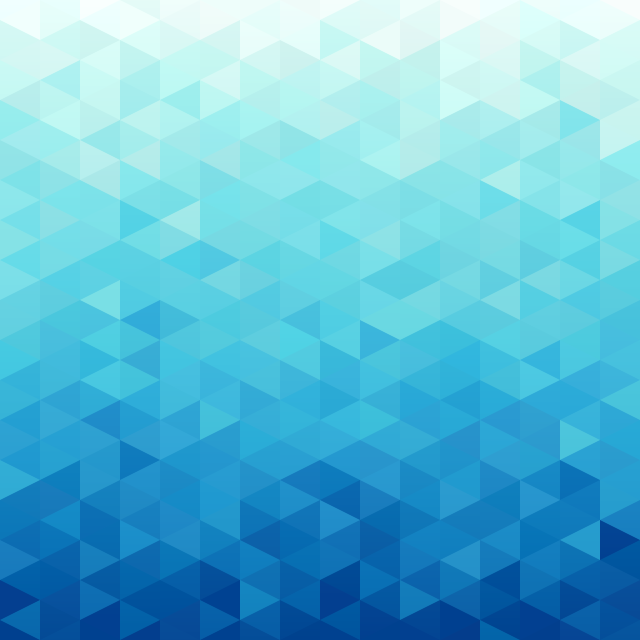
Write a Shadertoy shader that draws this background.

```glsl
// A mosaic of triangles with upright edges, fading from icy white at the top
// to deep blue at the bottom. Each triangle samples a vertical colour ramp at
// its centroid, displaced by soft gradient noise and a per-triangle hash.

const float COLUMNS = 16.0;       // triangle columns per canvas height
const float PATCH_SCALE = 0.38;   // frequency of the broad tonal patches
const float PATCH_SHIFT = 0.075;  // ramp displacement by patches
const float CELL_SHIFT = 0.115;   // ramp displacement by single triangles
const float ACCENT_SHIFT = 0.085; // extra displacement of rare triangles
const float ACCENT_SHARE = 0.07;  // share of light, and of dark, accents
const float TINT_AMOUNT = 0.035;  // hue and brightness variation
const float INNER_FADE = 0.25;    // ramp slope kept inside each triangle
const int SAMPLES = 3;            // antialiasing grid side

const int STOPS = 9;
const vec3 RAMP[STOPS] = vec3[STOPS](
    vec3(0.95, 1.00, 0.99),
    vec3(0.77, 0.96, 0.94),
    vec3(0.58, 0.91, 0.92),
    vec3(0.45, 0.86, 0.90),
    vec3(0.31, 0.80, 0.88),
    vec3(0.20, 0.69, 0.85),
    vec3(0.13, 0.58, 0.80),
    vec3(0.04, 0.43, 0.70),
    vec3(0.00, 0.25, 0.56));

// Three independent values in 0..1 for a cell
vec3 hash3(vec2 p) {
    vec3 q = fract(p.xyx * vec3(0.1031, 0.1030, 0.0973));
    q += dot(q, q.yxz + 33.33);
    return fract((q.xxy + q.yzz) * q.zyx);
}

float cornerSlope(vec2 corner, vec2 offset) {
    float angle = 6.28319 * hash3(corner + 71.0).x;
    return dot(vec2(cos(angle), sin(angle)), offset);
}

float gradientNoise(vec2 p) {
    vec2 cell = floor(p), f = fract(p);
    vec2 blend = f * f * f * (f * (f * 6.0 - 15.0) + 10.0);
    float low = mix(cornerSlope(cell, f),
                    cornerSlope(cell + vec2(1, 0), f - vec2(1, 0)), blend.x);
    float high = mix(cornerSlope(cell + vec2(0, 1), f - vec2(0, 1)),
                     cornerSlope(cell + vec2(1, 1), f - vec2(1, 1)), blend.x);
    return mix(low, high, blend.y);
}

// Colour at a depth of 0 (top) to 1 (bottom)
vec3 rampColor(float depth) {
    float t = clamp(depth, 0.0, 1.0) * float(STOPS - 1);
    int stop = min(int(t), STOPS - 2);
    return mix(RAMP[stop], RAMP[stop + 1], t - float(stop));
}

// p.x runs right and p.y runs down, both in canvas heights
vec3 mosaic(vec2 p) {
    // Alternate columns are staggered by half a triangle
    vec2 g = p * COLUMNS;
    float column = floor(g.x);
    float across = g.x - column;
    float stagger = 0.5 * (1.0 - mod(column, 2.0));
    float down = g.y + stagger;

    // Two families of diagonals split the column into triangles
    float row = floor(down - 0.5 * across) + floor(down + 0.5 * across);
    float centerY = 0.5 * (row + 1.0) - stagger;
    vec2 center = vec2(column + 0.5, centerY);

    // Displace the sampled depth; the pale top stays calmer
    vec3 random = hash3(vec2(column, row) + 17.0);
    float accent = step(1.0 - ACCENT_SHARE, random.y) - step(random.y, ACCENT_SHARE);
    float shift = PATCH_SHIFT * gradientNoise(center * PATCH_SCALE)
                + CELL_SHIFT * (random.x - 0.5) + ACCENT_SHIFT * accent;
    float depth = mix(centerY, g.y, INNER_FADE) / COLUMNS;
    shift *= mix(0.6, 1.0, smoothstep(0.0, 0.25, depth));

    // Small swings between cyan and blue, then in brightness
    vec3 color = rampColor(depth + shift);
    color += TINT_AMOUNT * (random.z - 0.5) * vec3(-1.2, 0.5, 0.2);
    color *= 1.0 + TINT_AMOUNT * (random.y - 0.5);
    return clamp(color, 0.0, 1.0);
}

void mainImage(out vec4 fragColor, in vec2 fragCoord) {
    // Average a small grid of samples to smooth the edges
    vec3 sum = vec3(0.0);
    for (int j = 0; j < SAMPLES; j++)
    for (int i = 0; i < SAMPLES; i++) {
        vec2 offset = (vec2(i, j) + 0.5) / float(SAMPLES) - 0.5;
        vec2 uv = (fragCoord + offset) / iResolution.y;
        sum += mosaic(vec2(uv.x, 1.0 - uv.y));
    }
    fragColor = vec4(sum / float(SAMPLES * SAMPLES), 1.0);
}
```
